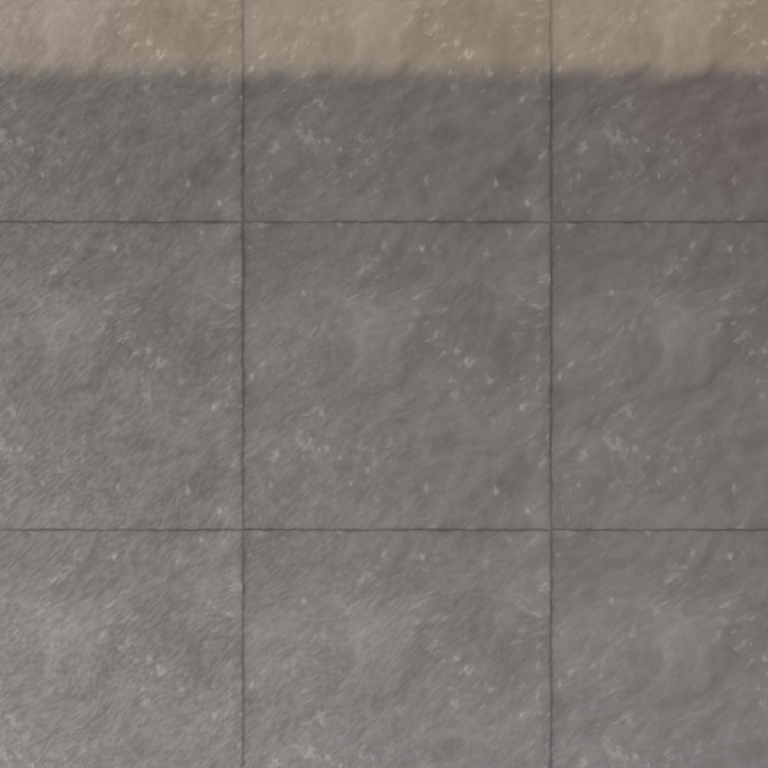
A Shadertoy shader for this texture:

```glsl
// Worn grey stone paving: square slabs with one repeated mottled, brushed face,
// fuzzy dark joints, a canvas-wide light falloff and a warm band along the top.
// Slab detail is value noise in slab coordinates; light and grain span the canvas.

const float SLAB = 0.401;                    // slab side, about 2.5 per canvas
const vec2 JOINT_ORIGIN = vec2(0.3165, 0.3100);
const vec2 JOINT_HALF_WIDTH = vec2(0.0030, 0.0021);  // vertical, horizontal
const float JOINT_DARKNESS = 0.22;
const float JOINT_DRIFT = 0.0009;
const float TOOTH_RATE = 125.0;

const vec3 LOW_TINT = vec3(1.0, 0.967, 0.957);
const vec3 HIGH_TINT = vec3(1.0, 0.955, 0.930);
const vec3 SHADE_TINT = vec3(1.0, 0.930, 0.915);     // upper right corner
const vec3 BAND_LEFT = vec3(0.580, 0.537, 0.487);
const vec3 BAND_RIGHT = vec3(0.565, 0.508, 0.448);
const float BAND_EDGE = 0.906;
const float BAND_SOFTNESS = 0.020;

const vec4 CORNER_LIGHT = vec4(0.552, 0.487, 0.430, 0.405); // BL, BR, TL, TR
const float MOTTLE = 0.075;
const float BRUSHING = 0.075;
const float GRAIN = 0.080;
const float CHIPS = 0.085;
const float FLECK_CELLS = 15.0;
const float FLECK_CHANCE = 0.34;
const float FLECK_LIGHT = 0.12;

float hash(vec2 p) {
    vec3 q = fract(p.xyx * 0.1031);
    q += dot(q, q.yzx + 33.33);
    return fract((q.x + q.y) * q.z);
}

float noise(vec2 p) {
    vec2 i = floor(p), f = fract(p);
    f = f * f * (3.0 - 2.0 * f);
    return mix(mix(hash(i), hash(i + vec2(1, 0)), f.x),
               mix(hash(i + vec2(0, 1)), hash(i + vec2(1, 1)), f.x), f.y);
}

float fbm(vec2 p) {
    float sum = 0.0, gain = 0.5;
    for (int i = 0; i < 4; i++) {
        sum += gain * noise(p);
        p = mat2(0.8, 0.6, -0.6, 0.8) * p * 2.03 + 17.0;
        gain *= 0.5;
    }
    return sum / 0.9375;
}

// x runs along the given direction, y across it
vec2 turn(vec2 p, float angle) {
    float c = cos(angle), s = sin(angle);
    return vec2(c * p.x + s * p.y, c * p.y - s * p.x);
}

// Irregular pale flecks on a jittered grid, denser in the lower part of the slab
float flecks(vec2 local) {
    vec2 p = local * FLECK_CELLS;
    p += 0.22 * (vec2(noise(p * 5.0), noise(p * 5.0 + 37.0)) - 0.5);
    float light = 0.0;
    for (int y = -1; y <= 1; y++)
    for (int x = -1; x <= 1; x++) {
        vec2 id = floor(p) + vec2(x, y);
        vec2 center = id + vec2(hash(id + 41.0), hash(id + 83.0));
        vec2 d = turn(p - center, 0.4 + 1.2 * hash(id + 127.0)) * vec2(0.75, 1.1);
        float size = mix(0.06, 0.17, hash(id + 161.0));
        float chance = FLECK_CHANCE * mix(1.3, 0.6, center.y / FLECK_CELLS);
        float strength = pow(hash(id + 199.0), 3.0);
        light += step(hash(id + 7.0), chance) * strength * exp(-dot(d, d) / (size * size));
    }
    return light;
}

// Brightness offset of the repeated slab face
float slabFace(vec2 local) {
    vec2 warped = local + 0.07 * (vec2(noise(local * 6.0), noise(local * 6.0 + 31.0)) - 0.5);
    vec2 brushed = turn(warped, 0.80);
    float tone = MOTTLE * (fbm(brushed * vec2(4.0, 8.0) + 9.0) - 0.5);
    tone += BRUSHING * (fbm(brushed * vec2(20.0, 38.0) + 60.0) - 0.5);
    // Clustered chips, then the pale worn patch with a dark scratch beside it
    float cluster = smoothstep(0.40, 0.70, fbm(local * 5.0 + 140.0));
    tone += CHIPS * cluster * smoothstep(0.56, 0.85, fbm(brushed * vec2(30.0, 46.0) + 210.0));
    vec2 worn = (warped - vec2(0.46, 0.65)) / vec2(0.12, 0.10);
    tone += 0.032 * exp(-dot(worn, worn));
    vec2 scratch = turn(warped - vec2(0.53, 0.52), 0.60) / vec2(0.10, 0.016);
    tone -= 0.024 * exp(-dot(scratch, scratch));
    return tone + FLECK_LIGHT * flecks(local);
}

// Nearly straight joint with toothed, soft sides and patchy depth
float joint(float across, float along, float halfWidth, float seed, float pixel) {
    float d = abs(across + JOINT_DRIFT * (noise(vec2(along * 60.0, seed)) - 0.5));
    float side = seed + 3.0 * step(0.0, across);
    float reach = halfWidth * mix(0.55, 1.75, noise(vec2(along * TOOTH_RATE, side + 20.0)));
    float core = 1.0 - smoothstep(0.0, reach + pixel * 0.5, d);
    float wear = mix(0.45, 1.15, fbm(vec2(along * 28.0, seed + 5.0)));
    return wear * (core + 0.20 * exp(-d * d / (10.0 * halfWidth * halfWidth)));
}

void mainImage(out vec4 fragColor, in vec2 fragCoord) {
    vec2 uv = fragCoord / iResolution.xy;
    float pixel = 1.0 / min(iResolution.x, iResolution.y);
    vec2 grid = (uv - JOINT_ORIGIN) / SLAB;
    vec2 toJoint = (fract(grid + 0.5) - 0.5) * SLAB;
    vec2 line = floor(grid + 0.5) + 20.0;

    // Canvas light and the warm band
    float light = mix(mix(CORNER_LIGHT.x, CORNER_LIGHT.y, uv.x),
                      mix(CORNER_LIGHT.z, CORNER_LIGHT.w, uv.x), uv.y);
    float shade = smoothstep(0.5, 1.0, uv.x) * smoothstep(0.5, 0.9, uv.y);
    vec3 color = light * mix(mix(LOW_TINT, HIGH_TINT, uv.y), SHADE_TINT, shade);
    float ripple = 0.026 * (fbm(turn(uv, 0.8) * vec2(16.0, 36.0)) - 0.5);
    float band = smoothstep(-BAND_SOFTNESS, BAND_SOFTNESS, uv.y - BAND_EDGE + ripple);
    color = mix(color, mix(BAND_LEFT, BAND_RIGHT, uv.x), band);

    // Slab face, then fine brushed grain, crisper toward the lower left
    color += slabFace(fract(grid)) - 0.004;
    vec2 bent = uv + 0.03 * vec2(noise(uv * 11.0), noise(uv * 11.0 + 50.0));
    float crispness = mix(1.0, 0.25, smoothstep(0.0, 1.2, uv.x + 0.6 * uv.y));
    color += GRAIN * crispness * (noise(turn(bent, 0.75) * vec2(150.0, 330.0) + 400.0) - 0.5);

    // Joints
    float vertical = joint(toJoint.x, uv.y, JOINT_HALF_WIDTH.x, line.x * 7.0, pixel);
    float horizontal = joint(toJoint.y, uv.x, JOINT_HALF_WIDTH.y, line.y * 11.0 + 90.0, pixel);
    color *= 1.0 - JOINT_DARKNESS * max(vertical, horizontal) * (1.0 - 0.3 * band);
    fragColor = vec4(clamp(color, 0.0, 1.0), 1.0);
}
```
